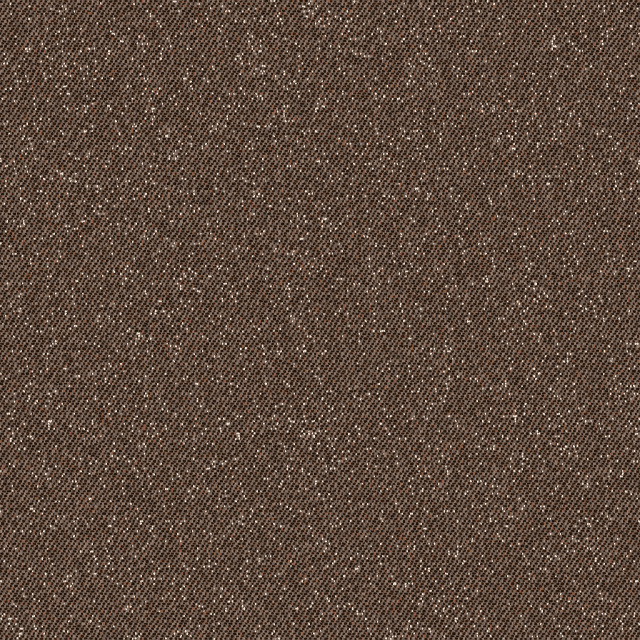
Reproduce this texture procedurally as a Shadertoy shader.

```glsl
const float REPEATS = 128.0;       // twill repeats across
const float ROWS = 256.0;          // weft rows down
const float THREADS_PER_REPEAT = 3.0;
const float ROW_STEP = 1.0 / THREADS_PER_REPEAT;  // sideways step per row
const vec2 GAP_HALF = vec2(0.27, 0.42);   // half size in repeats and rows
const float GAP_JITTER = 0.16;
const float GAP_SOFTNESS = 0.28;
const vec2 WOBBLE = vec2(0.22, 0.5);      // in repeats and rows
const float YARN_VARIATION = 0.40;
const float PALE_SHARE = 0.034;
const float RUST_SHARE = 0.08;
const vec2 FLECK_HALF = vec2(0.52, 0.42); // half size in threads and rows
const int SAMPLES = 4;             // samples per pixel side

const vec3 GAP_COLOR = vec3(0.14, 0.075, 0.03);
const vec3 YARN_COLOR = vec3(0.50, 0.425, 0.38);
const vec3 PALE_COLOR = vec3(0.95, 0.90, 0.84);
const vec3 RUST_COLOR = vec3(0.58, 0.37, 0.26);

// Integer mixing keeps neighbouring cells independent
float hash(vec2 p) {
    uvec2 q = uvec2(ivec2(p) + 4096) * uvec2(40503u, 60493u);
    uint h = (q.x ^ (q.y << 7)) * 48271u;
    h = (h ^ (h >> 15)) * 69621u;
    h = (h ^ (h >> 13)) * 39373u;
    return float((h ^ (h >> 16)) & 65535u) / 65535.0;
}

float noise(vec2 p) {
    vec2 i = floor(p), f = fract(p);
    f = f * f * (3.0 - 2.0 * f);
    return mix(mix(hash(i), hash(i + vec2(1, 0)), f.x),
               mix(hash(i + vec2(0, 1)), hash(i + vec2(1, 1)), f.x), f.y);
}

vec3 weave(vec2 uv) {
    vec2 p = uv * vec2(REPEATS, ROWS) + 8.0;

    // Wavering threads
    vec2 grain = p * vec2(2.0, 0.8);
    p += WOBBLE * (vec2(noise(grain + 37.0), noise(grain + 591.0)) - 0.5);
    float row = floor(p.y);
    float across = fract(p.y) - 0.5;

    // Each row steps sideways, forming the twill diagonal
    float run = p.x - row * ROW_STEP + ROWS;
    vec2 stitch = vec2(floor(run), row);
    float along = fract(run) - 0.5;

    // Yarn tone, uneven by thread and rounded across the row
    float thread = run * THREADS_PER_REPEAT;
    vec2 cell = vec2(floor(thread), row);
    float tone = 1.0 + YARN_VARIATION * (hash(cell + 1017.0) - 0.5);
    tone *= 1.06 - 0.6 * across * across;
    vec3 color = YARN_COLOR * tone;

    // Dark rounded gaps with uneven length and position
    float grow = (hash(stitch + 2005.0) - 0.5) * GAP_JITTER;
    float shift = (hash(stitch + 3071.0) - 0.5) * GAP_JITTER;
    vec2 q = vec2(along + shift, across) / (GAP_HALF + vec2(grow, 0.0));
    float reach = pow(dot(q * q, q * q), 0.25);
    float gap = 1.0 - smoothstep(1.0 - GAP_SOFTNESS, 1.0 + GAP_SOFTNESS, reach);
    vec3 gapColor = GAP_COLOR * (0.75 + 0.6 * hash(stitch + 4131.0));
    color = mix(color, gapColor, gap);

    // Scattered pale and rust flecks
    float pick = hash(cell + 5211.0);
    float fleckReach = length(vec2(fract(thread) - 0.5, across) / FLECK_HALF);
    float fleck = 1.0 - smoothstep(0.9, 1.1, fleckReach);
    float pale = fleck * step(pick, PALE_SHARE);
    float rust = fleck * step(1.0 - RUST_SHARE, pick) * (1.0 - gap);
    color = mix(color, RUST_COLOR, rust);
    return mix(color, PALE_COLOR, pale);
}

void mainImage(out vec4 fragColor, in vec2 fragCoord) {
    // Average a sample grid over the pixel to smooth edges
    vec3 sum = vec3(0.0);
    for (int y = 0; y < SAMPLES; y++) {
        for (int x = 0; x < SAMPLES; x++) {
            vec2 offset = (vec2(x, y) + 0.5) / float(SAMPLES) - 0.5;
            sum += weave((fragCoord + offset) / iResolution.xy);
        }
    }
    fragColor = vec4(sum / float(SAMPLES * SAMPLES), 1.0);
}
```
